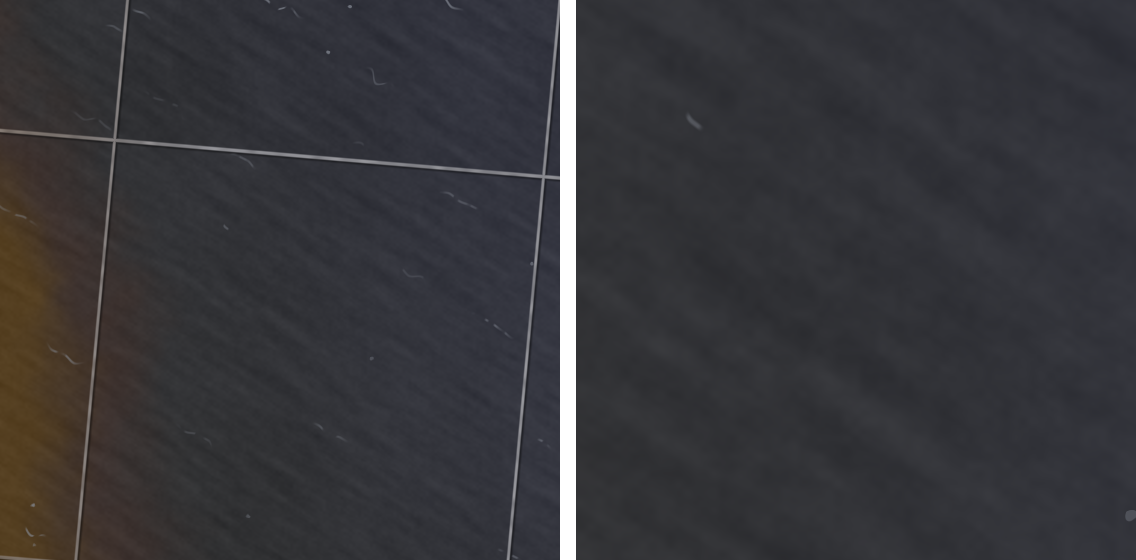
Left, the full canvas; right, a detail of the centre.
Reproduce this texture procedurally as a WebGL 1 fragment shader.

```glsl
precision highp float;
// Dark slate floor tiles with thin pale grout, a warm glow at the left and diagonal cleft veins.

uniform vec2 u_resolution;

// Tile layout, in canvas units
const vec2 GRID_ORIGIN = vec2(0.1354, 0.767);
const vec2 GRID_SKEW = vec2(0.0925, -0.085);
const vec2 TILE_SIZE = vec2(0.772, 0.762);
const vec2 GROUT_HALF_WIDTH = vec2(0.0026, 0.0031);
const float EDGE_SHADOW_WIDTH = 0.006;

// Colours
const vec3 SLATE = vec3(0.188, 0.190, 0.194);
const vec3 SLATE_BLUE = vec3(0.202, 0.208, 0.250);
const vec3 RUST = vec3(0.238, 0.193, 0.180);
const vec3 OCHRE = vec3(0.335, 0.250, 0.130);
const vec3 GROUT = vec3(0.60, 0.60, 0.62);
const vec3 GROUT_WARM = vec3(0.53, 0.49, 0.46);
const vec3 VEIN = vec3(0.52, 0.54, 0.58);

// Surface
const float CLEFT_ANGLE = -0.56;
const float GRAIN_STRENGTH = 0.026;
const float RELIEF_STRENGTH = 0.055;
const float TILE_VARIATION = 0.05;
const int VEIN_COUNT = 20;
const int FLECK_COUNT = 7;

float hash(vec2 p) {
  return fract(sin(dot(p, vec2(127.1, 311.7))) * 43758.5453);
}

float noise(vec2 p) {
  vec2 i = floor(p);
  vec2 f = fract(p);
  f = f * f * (3.0 - 2.0 * f);
  return mix(mix(hash(i), hash(i + vec2(1.0, 0.0)), f.x),
             mix(hash(i + vec2(0.0, 1.0)), hash(i + 1.0), f.x), f.y);
}

float fbm(vec2 p) {
  float sum = 0.0;
  float amplitude = 0.5;
  for (int i = 0; i < 4; i++) {
    sum += amplitude * noise(p);
    p = p * 2.03 + 17.3;
    amplitude *= 0.5;
  }
  return sum;
}

vec2 rotate(vec2 p, float angle) {
  float c = cos(angle);
  float s = sin(angle);
  return vec2(c * p.x + s * p.y, c * p.y - s * p.x);
}

// Short, broken streaks along the cleft direction, denser near the top
float veins(vec2 uv, float pixel) {
  float cover = 0.0;
  for (int i = 0; i < VEIN_COUNT; i++) {
    float id = float(i);
    float height = 1.0 - pow(hash(vec2(id, 2.7)), 1.5);
    vec2 center = vec2(fract(id * 0.618 + 0.17), height);
    vec2 q = rotate(uv - center, CLEFT_ANGLE + 0.2 * (hash(vec2(id, 5.1)) - 0.5));
    float halfLength = mix(0.018, 0.065, hash(vec2(id, 8.3)));
    q.y += 0.016 * (noise(vec2(q.x * 45.0, id * 9.0)) - 0.5);
    float taper = 1.0 - smoothstep(0.3, 1.0, abs(q.x) / halfLength);
    float streak = 1.0 - smoothstep(0.0003, 0.0018 + pixel, abs(q.y));
    float broken = smoothstep(0.2, 0.75, noise(vec2(q.x * 110.0, id + 30.0)));
    float strength = mix(0.15, 0.7, hash(vec2(id, 11.9)));
    cover = max(cover, streak * taper * broken * strength);
  }
  return cover;
}

// Small bright chips
float flecks(vec2 uv, float pixel) {
  float cover = 0.0;
  for (int i = 0; i < FLECK_COUNT; i++) {
    float id = float(i) + 50.0;
    vec2 q = uv - vec2(hash(vec2(id, 1.3)), hash(vec2(id, 4.9)));
    float radius = 0.003 + 0.003 * (noise(uv * 260.0) - 0.5);
    float chip = 1.0 - smoothstep(radius - pixel, radius + pixel, length(q));
    cover = max(cover, chip * mix(0.3, 0.75, hash(vec2(id, 7.7))));
  }
  return cover;
}

void main() {
  vec2 uv = gl_FragCoord.xy / u_resolution;
  float pixel = 1.0 / min(u_resolution.x, u_resolution.y);

  // Skewed tile grid
  vec2 grid = (uv - GRID_ORIGIN - GRID_SKEW * uv.yx) / TILE_SIZE;
  vec2 toLine = (fract(grid + 0.5) - 0.5) * TILE_SIZE;

  // Broad light: blue toward the upper right, rust and ochre at the left
  float blotch = fbm(uv * 6.0) - 0.47;
  float blue = smoothstep(0.25, 1.35, uv.x + 0.45 * uv.y + 0.15 * blotch);
  float warmth = uv.x + 0.25 * blotch + 0.28 * smoothstep(0.45, 1.0, uv.y);
  vec3 color = mix(SLATE, SLATE_BLUE, blue);
  color = mix(color, RUST, 1.0 - smoothstep(0.16, 0.38, warmth));
  color = mix(color, OCHRE, 1.0 - smoothstep(-0.02, 0.20, warmth));
  color *= 1.0 + TILE_VARIATION * (hash(floor(grid)) - 0.5);

  // Cleft relief and fine grain
  vec2 cleft = rotate(uv, CLEFT_ANGLE) * vec2(9.0, 42.0);
  float relief = fbm(cleft) - fbm(cleft + vec2(0.1, 0.5));
  float grain = noise(uv * 190.0) + noise(uv * 83.0) - 1.0;
  color += RELIEF_STRENGTH * relief + GRAIN_STRENGTH * (0.5 * grain + blotch);
  color = mix(color, VEIN, max(veins(uv, pixel), flecks(uv, pixel)));

  // Dark tile edges beside pale, slightly worn grout
  vec2 shade = 1.0 - smoothstep(vec2(0.0), vec2(EDGE_SHADOW_WIDTH), abs(toLine - vec2(0.003, -0.003)));
  color *= 1.0 - 0.45 * max(shade.x, shade.y);
  vec2 line = 1.0 - smoothstep(GROUT_HALF_WIDTH - pixel, GROUT_HALF_WIDTH + pixel, abs(toLine));
  float wear = mix(0.72, 1.0, noise(uv * 60.0));
  vec3 grout = mix(GROUT_WARM, GROUT, smoothstep(0.0, 0.4, uv.x));
  color = mix(color, grout, max(line.x, line.y) * wear);

  gl_FragColor = vec4(color, 1.0);
}
```
